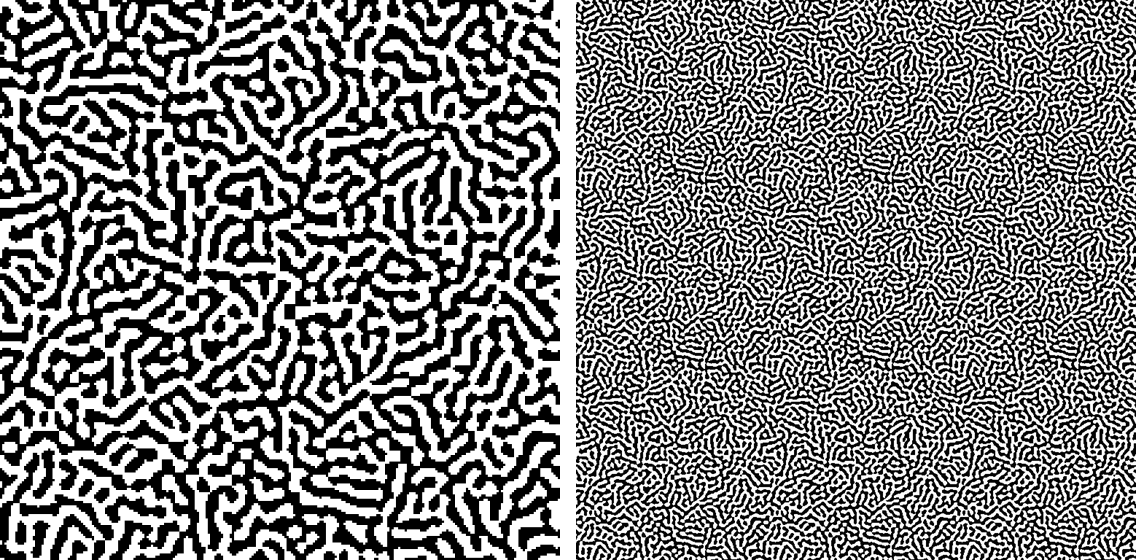
Left: one tile. Right: repeated 3 by 3.
This pattern is drawn by a WebGL 2 fragment shader. Its source:

```glsl
#version 300 es
precision highp float;
precision highp int;
// Draws a tiling black and white labyrinth of short winding worms with finely stepped edges.

uniform vec2 u_resolution;
out vec4 fragColor;

const int LATTICE = 30;     // noise cells per tile, each one stripe period wide
const float BLOCKS = 256.0; // square steps per tile

// Integer hash: three random values in 0..1
vec3 hash3(uvec3 v) {
    v = v * 1664525u + 1013904223u;
    v.x += v.y * v.z; v.y += v.z * v.x; v.z += v.x * v.y;
    v ^= v >> 16u;
    v.x += v.y * v.z; v.y += v.z * v.x; v.z += v.x * v.y;
    return vec3(v >> 8u) / 16777216.0;
}

// Wrapping gradient noise: each jittered point adds a windowed wave along its gradient
float waveNoise(vec2 p) {
    ivec2 home = ivec2(floor(p));
    float sum = 0.0;
    for (int y = -2; y <= 2; y++) {
        for (int x = -2; x <= 2; x++) {
            ivec2 corner = home + ivec2(x, y);
            ivec2 wrapped = (corner + LATTICE) % LATTICE;
            vec3 rnd = hash3(uvec3(uvec2(wrapped), 17u));
            vec2 offset = p - vec2(corner) - rnd.xy;
            float angle = 6.2832 * rnd.z;
            vec2 gradient = vec2(cos(angle), sin(angle));
            float window = max(0.0, 1.0 - dot(offset, offset) / 4.0);
            sum += window * window * window * sin(6.2832 * dot(gradient, offset));
        }
    }
    return sum;
}

// Black or white for one whole block
float blockTone(vec2 block) {
    return step(0.0, waveNoise((block + 0.5) / BLOCKS * float(LATTICE)));
}

void main() {
    vec2 uv = gl_FragCoord.xy / u_resolution;
    vec2 grid = uv * BLOCKS - 0.5;
    vec2 block = floor(grid);

    // Blend neighbouring blocks over one pixel at their shared edge
    vec2 pixelsPerBlock = max(u_resolution / BLOCKS, 1.0);
    vec2 blend = clamp((grid - block - 0.5) * pixelsPerBlock + 0.5, 0.0, 1.0);
    float lower = mix(blockTone(block), blockTone(block + vec2(1, 0)), blend.x);
    float upper = mix(blockTone(block + vec2(0, 1)), blockTone(block + vec2(1, 1)), blend.x);

    fragColor = vec4(vec3(mix(lower, upper, blend.y)), 1.0);
}
```
